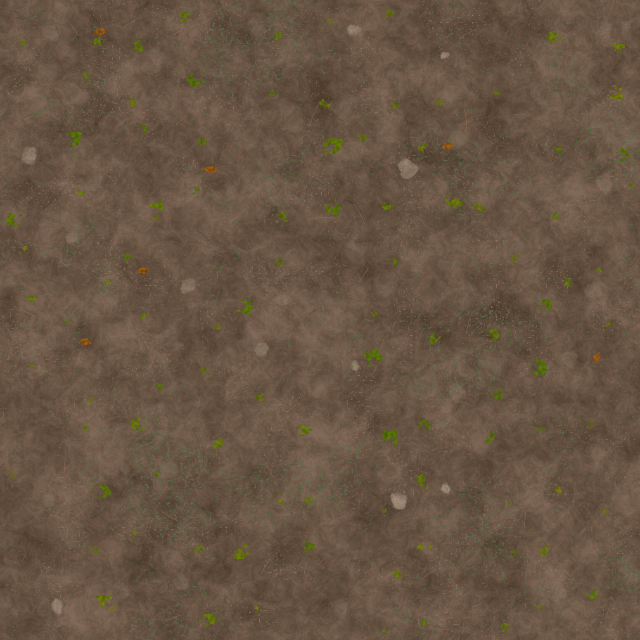
Write a Shadertoy shader that draws this texture.

```glsl
// Forest soil seen from above: mottled brown earth with pale grit, half-buried
// stones, moss sprigs, dry twigs and small green or orange leaves.
// Earth is warped gradient noise; objects are scattered one per jittered cell.

const vec3 EARTH_DARK   = vec3(0.305, 0.240, 0.178);
const vec3 EARTH_LIGHT  = vec3(0.505, 0.410, 0.345);
const vec3 GRIT_COLOR   = vec3(0.580, 0.465, 0.400);
const vec3 STONE_COLOR  = vec3(0.610, 0.530, 0.455);
const vec3 MOSS_GREEN   = vec3(0.250, 0.450, 0.180);
const vec3 MOSS_GREY    = vec3(0.400, 0.470, 0.400);
const vec3 TWIG_COLOR   = vec3(0.570, 0.430, 0.330);
const vec3 LEAF_LIME    = vec3(0.440, 0.480, 0.030);
const vec3 LEAF_GREEN   = vec3(0.320, 0.440, 0.030);
const vec3 LEAF_ORANGE  = vec3(0.640, 0.370, 0.060);

const float EARTH_SCALE = 11.0;
const float EARTH_GAIN  = 0.83;
const float EARTH_WARP  = 0.012;
const float STONE_CELLS = 6.0;
const float LEAF_CELLS  = 11.0;
const float DRY_CELLS   = 5.0;
const float TWIG_CELLS  = 13.0;
const float MOSS_CELLS  = 82.0;
const int   MOSS_LAYERS = 5;

vec3 hash3(vec2 cell, float seed) {
    vec3 p = fract(vec3(cell, seed + 7.3) * vec3(0.1031, 0.1030, 0.0973));
    p += dot(p, p.yxz + 33.33);
    return fract((p.xxy + p.yxx) * p.zyx);
}

mat2 rotation(float angle) {
    float c = cos(angle), s = sin(angle);
    return mat2(c, s, -s, c);
}

float cornerSlope(vec2 cell, vec2 offset) {
    float angle = 6.2832 * hash3(cell, 1.0).x;
    return dot(vec2(cos(angle), sin(angle)), offset);
}

float gradientNoise(vec2 p) {
    vec2 i = floor(p), f = fract(p);
    vec2 u = f * f * f * (f * (f * 6.0 - 15.0) + 10.0);
    vec2 e = vec2(1.0, 0.0);
    return mix(mix(cornerSlope(i, f), cornerSlope(i + e, f - e), u.x),
               mix(cornerSlope(i + e.yx, f - e.yx), cornerSlope(i + 1.0, f - 1.0), u.x), u.y);
}

float fbm(vec2 p) {
    float sum = 0.0, amplitude = 0.5;
    for (int i = 0; i < 6; i++) {
        sum += amplitude * gradientNoise(p);
        p = rotation(0.6) * p * 2.03 + 17.0;
        amplitude *= EARTH_GAIN;
    }
    return sum;
}

// Offset from the object in this cell, in canvas units and turned at random.
vec2 scatter(vec2 uv, float cells, float jitter, float seed, out vec3 rnd, out vec2 cell) {
    cell = floor(uv * cells);
    rnd = hash3(cell, seed);
    vec3 place = hash3(cell, seed + 50.0);
    vec2 center = 0.5 + jitter * (place.xy - 0.5);
    return rotation(6.2832 * place.z) * (fract(uv * cells) - center) / cells;
}

float coverage(float d, float blur) {
    return clamp(0.5 - d / blur, 0.0, 1.0);
}

float segment(vec2 p, float halfLength) {
    return length(vec2(max(abs(p.x) - halfLength, 0.0), p.y));
}

vec3 earth(vec2 uv) {
    vec2 warp = vec2(gradientNoise(uv * 38.0), gradientNoise(uv * 38.0 + 90.0));
    vec2 q = uv + EARTH_WARP * warp;
    float broad = gradientNoise(uv * 3.5 + 4.0);
    float tone = 0.49 + 0.82 * fbm(q * EARTH_SCALE) + 0.17 * broad;
    tone += 0.12 * smoothstep(0.05, 0.35, gradientNoise(q * 24.0 + 55.0));
    vec3 color = mix(EARTH_DARK, EARTH_LIGHT, clamp(tone, 0.0, 1.0));
    float patches = smoothstep(-0.1, 0.4, gradientNoise(q * 15.0 + 31.0));
    float grit = smoothstep(0.25, 0.50, gradientNoise(uv * 270.0));
    return mix(color, GRIT_COLOR, grit * (0.10 + 0.5 * patches));
}

void addStones(inout vec3 color, vec2 uv, float px) {
    vec3 rnd; vec2 cell;
    vec2 p = scatter(uv, STONE_CELLS, 0.7, 11.0, rnd, cell);
    float radius = mix(0.008, 0.020, rnd.x);
    float outline = 0.4 * gradientNoise(p / radius * 1.1 + cell * 9.3)
                  + 0.2 * gradientNoise(p / radius * 2.7 + cell * 5.7);
    float d = length(p * vec2(1.0, 1.0 + 0.4 * rnd.z)) - radius * (0.9 + outline);
    float bright = smoothstep(0.72, 0.90, rnd.y);
    float opacity = step(0.25, rnd.y) * mix(0.25, 0.9, bright);
    float surface = 0.96 + 0.30 * fbm(uv * 45.0) - 0.08 * smoothstep(-0.5 * radius, 0.0, d);
    color = mix(color, STONE_COLOR * surface, opacity * coverage(d, px + 0.002));
}

void addMoss(inout vec3 color, vec2 uv, float px) {
    float clump = gradientNoise(uv * 6.0 + 70.0) + 0.6 * gradientNoise(uv * 19.0);
    float density = 0.05 + 0.60 * smoothstep(0.0, 0.55, clump);
    for (int i = 0; i < MOSS_LAYERS; i++) {
        vec3 rnd; vec2 cell;
        float layer = float(i);
        vec2 q = rotation(layer * 1.1) * uv + layer * 0.37;
        vec2 p = scatter(q, MOSS_CELLS, 0.35, 20.0 + layer, rnd, cell);
        float d = segment(p, mix(0.0004, 0.0034, rnd.y * rnd.y)) - 0.0006;
        float opacity = 0.75 * step(rnd.x, density);
        color = mix(color, mix(MOSS_GREEN, MOSS_GREY, rnd.z), opacity * coverage(d, px));
    }
}

void addTwigs(inout vec3 color, vec2 uv, float px) {
    vec3 rnd; vec2 cell;
    vec2 p = scatter(uv, TWIG_CELLS, 0.4, 33.0, rnd, cell);
    p.y += 12.0 * (rnd.z - 0.5) * p.x * p.x;
    float d = segment(p, mix(0.005, 0.018, rnd.y)) - 0.0004;
    color = mix(color, TWIG_COLOR, 0.7 * step(rnd.x, 0.28) * coverage(d, px));
}

// Curled leaves: a ragged disc with a wide bite taken out of one side.
void addGreenLeaves(inout vec3 color, vec2 uv, float px) {
    vec3 rnd; vec2 cell;
    vec2 p = scatter(uv, LEAF_CELLS, 0.72, 41.0, rnd, cell);
    float radius = mix(0.0055, 0.0140, rnd.y * rnd.y);
    float ragged = radius * (0.7 * gradientNoise(p / radius * 1.4 + cell * 5.3)
                           + 0.4 * gradientNoise(p / radius * 3.3 + cell * 7.1));
    float disc = length(p * vec2(1.0, 1.0 + 0.7 * rnd.z)) - radius;
    float bite = radius * mix(0.4, 0.8, fract(rnd.z * 7.0)) - length(p - vec2(0.6 * radius, 0.0));
    float d = max(disc, bite) + ragged;
    vec3 leaf = mix(LEAF_GREEN, LEAF_LIME, rnd.z) * (0.95 + 0.3 * gradientNoise(uv * 170.0));
    float opacity = step(rnd.x, 0.82) * mix(0.7, 0.97, rnd.y);
    color = mix(color, leaf, opacity * coverage(d, px));
}

void addDryLeaves(inout vec3 color, vec2 uv, float px) {
    vec3 rnd; vec2 cell;
    vec2 p = scatter(uv, DRY_CELLS, 0.8, 57.0, rnd, cell);
    float halfLength = mix(0.008, 0.011, rnd.y);
    float taper = 1.0 - pow(abs(p.x) / halfLength, 2.0);
    float d = abs(p.y) - 0.0050 * taper + 0.0025 * gradientNoise(p * 350.0 + cell);
    d = max(d, abs(p.x) - halfLength);
    vec3 leaf = LEAF_ORANGE * (0.9 + 0.4 * gradientNoise(uv * 190.0));
    color = mix(color, leaf, 0.9 * step(rnd.x, 0.36) * coverage(d, px));
}

void mainImage(out vec4 fragColor, in vec2 fragCoord) {
    vec2 uv = fragCoord / iResolution.y;
    float px = 1.0 / iResolution.y;
    vec3 color = earth(uv);
    addStones(color, uv, px);
    addMoss(color, uv, px);
    addTwigs(color, uv, px);
    addGreenLeaves(color, uv, px);
    addDryLeaves(color, uv, px);
    fragColor = vec4(color, 1.0);
}
```
